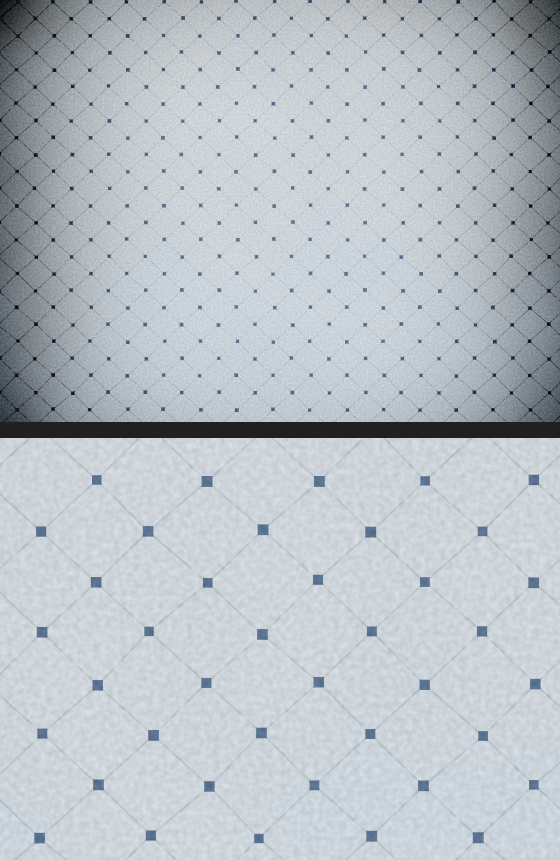
Top, the full canvas; bottom, a detail of the centre.
Write a Shadertoy shader that draws this pattern.

```glsl
const vec3 PAPER = vec3(0.805, 0.835, 0.858);
const vec3 SQUARE_INK = vec3(0.33, 0.43, 0.55);
const vec2 PERIOD = vec2(0.0869, 0.0806);   // lattice repeat, in canvas heights
const vec2 FIRST_NODE = vec2(0.0405, 0.0293);
const float JITTER = 0.0026;
const float SQUARE_HALF = 0.0040;
const float LINE_HALF = 0.0008;

vec2 hash2(vec2 p) {
    vec3 q = fract(p.xyx * vec3(0.1031, 0.1030, 0.0973));
    q += dot(q, q.yzx + 33.33);
    return fract((q.xx + q.yz) * q.zy);
}

float gradientDot(vec2 corner, vec2 offset) {
    float angle = 6.2832 * hash2(corner).x;
    return dot(vec2(cos(angle), sin(angle)), offset);
}

float gradientNoise(vec2 p) {
    vec2 i = floor(p), f = p - i;
    vec2 w = f * f * f * (f * (f * 6.0 - 15.0) + 10.0);
    vec2 e = vec2(0.0, 1.0);
    float low = mix(gradientDot(i, f), gradientDot(i + e.yx, f - e.yx), w.x);
    float high = mix(gradientDot(i + e, f - e), gradientDot(i + e.yy, f - e.yy), w.x);
    return mix(low, high, w.y);
}

float boxDistance(vec2 p, float halfSize) {
    vec2 d = abs(p) - halfSize;
    return length(max(d, 0.0)) + min(max(d.x, d.y), 0.0);
}

float segmentDistance(vec2 p, vec2 a, vec2 b) {
    vec2 ab = b - a;
    return length(p - a - ab * clamp(dot(p - a, ab) / dot(ab, ab), 0.0, 1.0));
}

float coverage(float distance, float pixel) {
    return clamp(0.5 - distance / pixel, 0.0, 1.0);
}

// Diagonal index to a slightly displaced canvas position
vec2 nodePosition(vec2 id) {
    vec2 grid = 0.5 * vec2(id.x + id.y, id.x - id.y);
    vec2 shift = (hash2(id + 71.0) - 0.5) * 2.0 * JITTER;
    return FIRST_NODE + grid * PERIOD + shift * vec2(1.0, 0.6);
}

// x: distance to the squares, y: distance to the diagonal lines
vec2 latticeDistance(vec2 p) {
    vec2 grid = (p - FIRST_NODE) / PERIOD;
    vec2 nearest = round(vec2(grid.x + grid.y, grid.x - grid.y));
    vec2 result = vec2(1.0);
    for (int j = -1; j <= 1; j++) {
        for (int i = -1; i <= 1; i++) {
            vec2 id = nearest + vec2(i, j);
            vec2 node = nodePosition(id);
            float size = SQUARE_HALF * (0.92 + 0.16 * hash2(id + 19.0).y);
            float rising = segmentDistance(p, node, nodePosition(id + vec2(1.0, 0.0)));
            float falling = segmentDistance(p, node, nodePosition(id + vec2(0.0, 1.0)));
            result.x = min(result.x, boxDistance(p - node, size));
            result.y = min(result.y, min(rising, falling) - LINE_HALF);
        }
    }
    return result;
}

float edgeShade(vec2 uv) {
    vec2 c = uv * 2.0 - 1.0 + vec2(-0.02, 0.05);
    vec2 c2 = c * c;
    vec2 c4 = c2 * c2;
    return 0.40 * c4.x + 0.07 * c4.y + 0.16 * c2.x * c4.y;
}

void mainImage(out vec4 fragColor, in vec2 fragCoord) {
    float pixel = 1.0 / iResolution.y;
    vec2 uv = fragCoord / iResolution.xy;
    vec2 p = fragCoord * pixel;
    float shade = edgeShade(uv);

    // Paper with soft stains, cool toward the bottom
    float stain = gradientNoise(p * 3.5 + 8.0) + 0.5 * gradientNoise(p * 9.0);
    vec3 color = PAPER - shade * (1.0 + 0.25 * stain);
    color += stain * vec3(0.022, 0.014, 0.008);
    color += (0.5 - uv.y) * vec3(-0.016, 0.002, 0.018);

    // Worn hairlines, darker near the borders
    vec2 lattice = latticeDistance(p);
    float wear = clamp(0.75 + 1.1 * gradientNoise(p * 120.0 + 3.0), 0.15, 1.0);
    float lineStrength = min(0.08 + 0.75 * shade, 0.30) * wear;
    color -= coverage(lattice.y, pixel) * lineStrength;

    // Squares
    vec3 ink = max(SQUARE_INK - 1.7 * shade, vec3(0.03, 0.05, 0.08));
    color = mix(color, ink, 0.95 * coverage(lattice.x, pixel));

    // Fine grain
    float grain = gradientNoise(p * 190.0) + 0.7 * gradientNoise(p * 310.0 + 40.0);
    color += grain * (0.055 + 0.06 * min(shade, 0.5));

    fragColor = vec4(clamp(color, 0.0, 1.0), 1.0);
}
```
